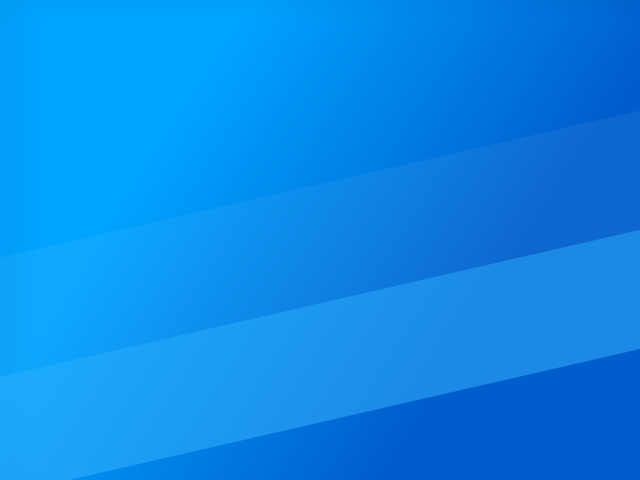
Write a WebGL 1 fragment shader that draws this background.

```glsl
precision highp float;

uniform vec2 u_resolution;

const vec3 SKY_BLUE = vec3(0.0, 0.640, 1.0);
const vec3 DEEP_BLUE = vec3(0.0, 0.365, 0.80);
const vec3 PALE_TINT = vec3(1.0);
const vec3 AZURE_TINT = vec3(0.22, 0.71, 1.0);

const float SLOPE = 0.2295;
const float BAND_WIDTH = 0.2483;

// Diagonal blend from the bright upper left to the deep lower right
vec3 diagonalGradient(vec2 p, vec3 bright, vec3 deep) {
  float along = dot(vec2(p.x, 1.0 - p.y), vec2(0.84, 0.54));
  return mix(bright, deep, clamp((along - 0.44) / 0.76, 0.0, 1.0));
}

// Soft coverage of a slanted band whose top edge meets the left side at top
float slantedBand(vec2 p, float top, float width, float slope, float blur) {
  float depth = (top + slope * p.x - p.y) / sqrt(1.0 + slope * slope);
  float thickness = width / sqrt(1.0 + slope * slope);
  return smoothstep(-blur, blur, depth)
       * (1.0 - smoothstep(-blur, blur, depth - thickness));
}

// Falloff from 1 at a border to 0 at the given reach
float edgeShade(float distanceToEdge, float reach) {
  return 1.0 - smoothstep(0.0, reach, distanceToEdge);
}

void main() {
  vec2 p = gl_FragCoord.xy / u_resolution.y;
  float blur = 0.75 / u_resolution.y;

  vec3 color = diagonalGradient(p, SKY_BLUE, DEEP_BLUE);

  // Faint shading along the left and top borders
  float shade = 0.035 * edgeShade(p.x, 0.10) + 0.02 * edgeShade(1.0 - p.y, 0.05);
  color *= 1.0 - shade;

  // Two adjoining translucent bands
  float upper = slantedBand(p, 0.4635, BAND_WIDTH, SLOPE, blur);
  float lower = slantedBand(p, 0.4635 - BAND_WIDTH, BAND_WIDTH, SLOPE, blur);
  color = mix(color, PALE_TINT, 0.055 * upper);
  color = mix(color, AZURE_TINT, 0.5 * lower);

  gl_FragColor = vec4(color, 1.0);
}
```
